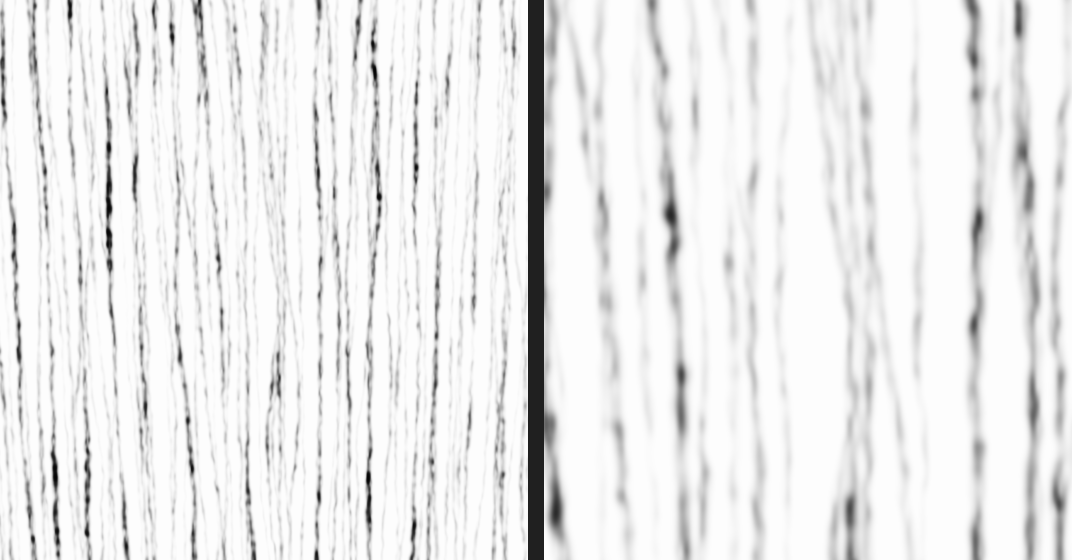
Left, the full canvas; right, a detail of the centre.
Give the GLSL for this texture, as a Shadertoy shader.

```glsl
// Dry ink fibres running down white paper, leaning inwards towards the bottom.
// Three interleaved layers of jittered columns each draw soft wandering lines,
// whose darkness and width swell into long dashes and finer beads along y.

float hash(vec2 p)
{
    vec3 q = fract(vec3(p.xyx) * vec3(0.1031, 0.1030, 0.0973));
    q += dot(q, q.yzx + 33.33);
    return fract((q.x + q.y) * q.z);
}

// Smooth value noise along a line; the seed picks the line
float noise(float t, float seed)
{
    float i = floor(t), f = fract(t);
    f = f * f * (3.0 - 2.0 * f);
    return mix(hash(vec2(i, seed)), hash(vec2(i + 1.0, seed)), f);
}

float noise2(vec2 p)
{
    float row = floor(p.y), f = fract(p.y);
    f = f * f * (3.0 - 2.0 * f);
    return mix(noise(p.x, row + 500.0), noise(p.x, row + 501.0), f);
}

// Ink of one layer: count is lines per canvas height, wander is in columns
float fibres(vec2 p, float count, float width, float wander, float seed)
{
    float column = floor(p.x * count);
    float ink = 0.0;
    for (int k = -2; k <= 2; k++)
    {
        float id = column + float(k) + seed;
        float y = p.y + 7.0 * hash(vec2(id, 3.7)) + 10.0;

        // Centre line: jitter, slow drift and a fine tremble
        float centre = column + float(k) + 0.5 + 0.4 * (hash(vec2(id, 9.1)) - 0.5);
        centre += wander * (noise(y * 3.5, id + 11.3) - 0.5);
        float x = p.x - centre / count;
        x += 0.0045 * (noise(y * 16.0, id + 23.7) - 0.5);
        x += 0.0028 * (noise(y * 60.0, id + 31.9) - 0.5);

        // Long dashes with softer short beads on them
        float dash = noise(y * 8.0, id + 47.1);
        float bead = 0.55 * noise(y * 36.0, id + 59.3) + 0.45 * noise(y * 95.0, id + 67.7);
        float strength = mix(0.35, 1.0, hash(vec2(id, 77.7)));
        float dark = strength * (0.17 + 0.83 * dash * dash) * (0.17 + 1.1 * bead * bead);

        float sigma = width * (0.8 + 0.4 * dash);
        ink += dark * exp(-0.5 * x * x / (sigma * sigma));
    }
    return ink;
}

void mainImage(out vec4 fragColor, in vec2 fragCoord)
{
    vec2 p = fragCoord / iResolution.y;

    // Left part leans right going down, right part leans left
    float lean = mix(0.045, -0.03, smoothstep(0.38, 0.72, p.x));
    vec2 q = vec2(p.x + lean * (p.y - 0.5), p.y);

    // Bold fibres, medium ones in the gaps between them, then faint hairs
    float ink = 2.3 * fibres(q, 17.0, 0.0026, 0.35, 100.0);
    ink += 0.85 * fibres(q + vec2(0.5 / 17.0, 0.0), 17.0, 0.0023, 0.45, 200.0);
    ink += 0.46 * fibres(q, 34.0, 0.0020, 0.9, 300.0);

    // Patchy grain roughens the edges
    ink *= 0.45 + 1.1 * noise2(p * vec2(230.0, 80.0) + 20.0);

    // Soft shoulder towards black
    ink = ink / pow(1.0 + pow(ink, 4.0), 0.25);
    fragColor = vec4(vec3(0.994 * (1.0 - ink)), 1.0);
}
```
